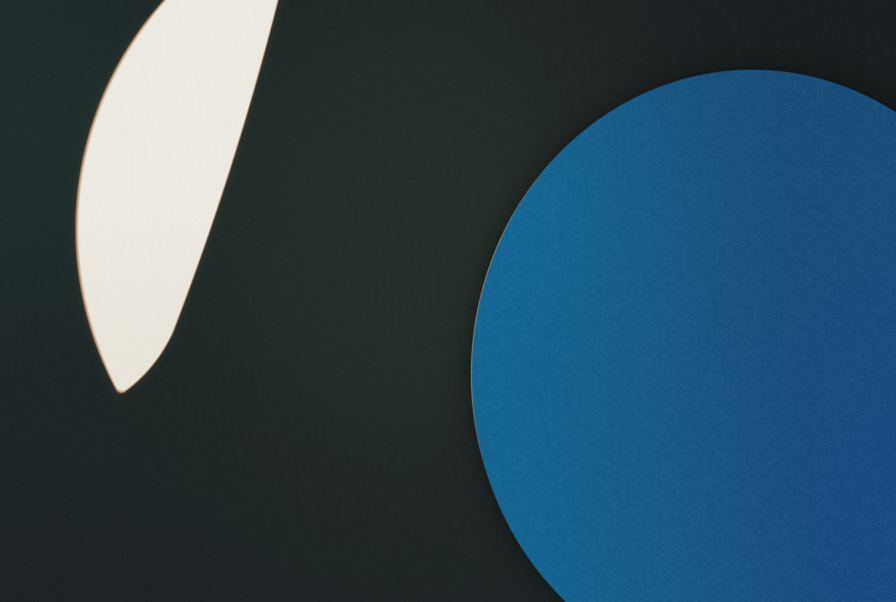
A Shadertoy shader for this background:

```glsl
const vec3 SLATE = vec3(0.112, 0.137, 0.142);
const vec3 MOSS = vec3(0.150, 0.190, 0.165);
const vec3 PINE = vec3(0.120, 0.180, 0.172);
const vec3 CREAM = vec3(0.925, 0.915, 0.885);
const vec3 AMBER = vec3(0.62, 0.42, 0.27);
const vec3 AZURE = vec3(0.085, 0.400, 0.580);
const vec3 NAVY = vec3(0.100, 0.305, 0.475);

float hash(vec2 p) {
    return fract(sin(dot(p, vec2(127.1, 311.7))) * 43758.5453);
}

float valueNoise(vec2 p) {
    vec2 cell = floor(p);
    vec2 f = fract(p);
    f = f * f * (3.0 - 2.0 * f);
    float low = mix(hash(cell), hash(cell + vec2(1.0, 0.0)), f.x);
    float high = mix(hash(cell + vec2(0.0, 1.0)), hash(cell + 1.0), f.x);
    return mix(low, high, f.y);
}

float disc(vec2 p, vec2 center, float radius) {
    return length(p - center) - radius;
}

// Approximate signed distance to an axis-aligned ellipse
float ellipse(vec2 p, vec2 center, vec2 radii) {
    vec2 q = (p - center) / radii;
    float k = length(q);
    return k * (k - 1.0) / max(length(q / radii), 0.001);
}

float smoothMax(float a, float b, float k) {
    float h = max(k - abs(a - b), 0.0) / k;
    return max(a, b) + h * h * k * 0.25;
}

float fill(float d, float softness) {
    return 1.0 - smoothstep(-softness, softness, d);
}

float glow(vec2 p, vec2 center, vec2 size) {
    vec2 q = (p - center) / size;
    return exp(-dot(q, q));
}

// Leaf: a round left side, a nearly straight right side, a curved foot
float leaf(vec2 p, float kneeHeight) {
    float left = disc(p, vec2(0.690, 0.620), 0.565);
    float side = disc(p, vec2(-4.176, 2.165), 4.783);
    float foot = disc(p, vec2(0.058, 0.552), 0.2525);
    float right = p.y > kneeHeight ? side : foot;
    return smoothMax(left, right, 0.014);
}

vec3 backdrop(vec2 p) {
    vec3 color = mix(SLATE, MOSS, glow(p, vec2(0.68, 0.62), vec2(0.34, 0.42)));
    color = mix(color, PINE, glow(p, vec2(0.0, 0.80), vec2(0.36, 0.40)));
    return color * (1.0 - 0.13 * smoothstep(0.85, 1.45, p.x));
}

vec3 blueSurface(vec2 p) {
    float across = smoothstep(0.75, 1.40, p.x + 0.12 * (p.y - 0.4));
    vec3 color = mix(AZURE, NAVY, across);
    color += vec3(0.0, -0.01, 0.045) * glow(p, vec2(1.50, 0.12), vec2(0.25, 0.4));
    return color + vec3(0.0, 0.02, 0.02) * glow(p, vec2(0.95, 0.65), vec2(0.18, 0.2));
}

void mainImage(out vec4 fragColor, in vec2 fragCoord) {
    vec2 p = fragCoord / iResolution.y;
    float pixel = 1.0 / iResolution.y;
    vec3 color = backdrop(p);

    // Cream leaf with a warm fringe, widest on its left
    float leafDist = leaf(p, 0.45);
    float leftness = 1.0 - smoothstep(0.0, 0.11, p.x - 0.13 - 0.22 * max(p.y - 0.6, 0.0));
    float fringe = mix(0.0035, 0.007, leftness);
    color += AMBER * 0.10 * exp(-max(leafDist, 0.0) / 0.005);
    vec3 cream = CREAM - vec3(0.015, 0.02, 0.03) * smoothstep(0.7, 0.35, p.y);
    cream = mix(AMBER, cream, smoothstep(-0.001, fringe, -leafDist));
    color = mix(color, cream, fill(leafDist, pixel));

    // Blue disc with a shaded surround
    vec2 discCenter = vec2(1.250, 0.3784);
    float discDist = ellipse(p, discCenter, vec2(0.467, 0.5058));
    color *= 1.0 - 0.28 * exp(-max(discDist, 0.0) / 0.02);
    float discMask = fill(discDist, pixel);
    color = mix(color, blueSurface(p), discMask);

    // Thin pale rim along the left edge
    float rimSpan = smoothstep(0.18, 0.36, p.y) * (1.0 - smoothstep(0.58, 0.78, p.y));
    rimSpan *= step(p.x, discCenter.x);
    float rim = fill(abs(discDist) - 0.0008, pixel) * rimSpan;
    color = mix(color, vec3(0.66, 0.67, 0.64), rim * 0.65);

    // Film grain, stronger on the blue
    float grain = valueNoise(p * 230.0) + hash(floor(p * 344.0)) - 1.0;
    color += grain * mix(0.008, 0.022, discMask);

    fragColor = vec4(clamp(color, 0.0, 1.0), 1.0);
}
```
